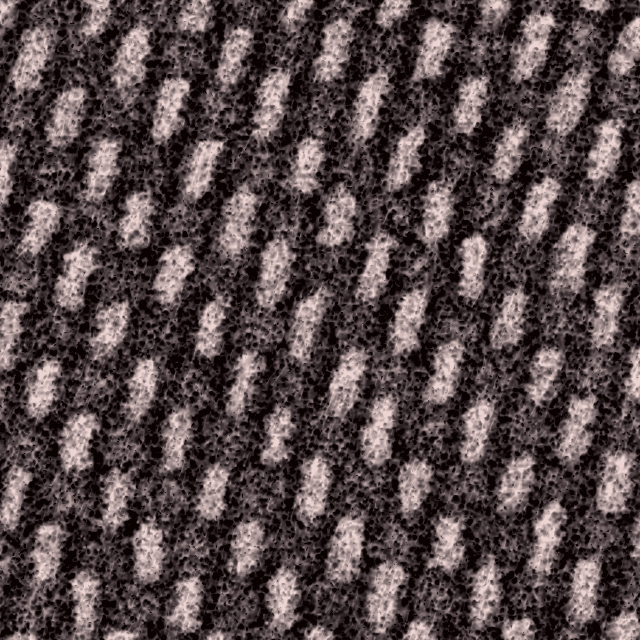
Write a Shadertoy shader that draws this texture.

```glsl
// Coarse woven wool: pale slanted stitches on a skewed lattice, with charcoal yarn
// and black gaps between them. Each stitch varies by hash; ridged noise and
// scattered pinholes give the fuzzy grain, and a colour ramp tints the tone.

const vec2 STEP_ACROSS = vec2(0.1566, 0.0052);  // lattice vector along a row
const vec2 STEP_DOWN = vec2(0.0547, -0.0837);   // lattice vector to the next row
const vec2 FIRST_STITCH = vec2(0.052, 0.902);
const vec2 STITCH_SIZE = vec2(0.0212, 0.048);   // half width, half length
const vec2 YARN_SIZE = vec2(0.043, 0.049);      // radii of the charcoal bumps
const float LEAN_BOTTOM = 0.12;                 // stitches lean more towards the top
const float LEAN_TOP = 0.32;
const float EDGE_SOFTNESS = 0.012;
const float JITTER = 0.008;
const float HOLE_SCALE = 90.0;
const float FIBRE_SCALE = 85.0;
const float GRAIN_SCALE = 120.0;

const float GAP_TONE = 0.17;
const float YARN_TONE = 0.38;
const float STITCH_TONE = 0.80;

const vec3 BLACK = vec3(0.04, 0.005, 0.005);
const vec3 CHARCOAL = vec3(0.31, 0.26, 0.27);
const vec3 ROSE_GREY = vec3(0.65, 0.57, 0.57);
const vec3 CREAM = vec3(0.92, 0.83, 0.82);

float hash(vec2 p) {
    return fract(sin(dot(p, vec2(127.1, 311.7))) * 43758.55);
}

float noise(vec2 p) {
    vec2 i = floor(p), f = fract(p);
    f = f * f * (3.0 - 2.0 * f);
    return mix(mix(hash(i), hash(i + vec2(1, 0)), f.x),
               mix(hash(i + vec2(0, 1)), hash(i + vec2(1, 1)), f.x), f.y);
}

// Smooth bright filaments along the mid-level contours of the noise
float filaments(vec2 p) {
    float n = noise(p) - 0.5;
    return exp(-45.0 * n * n);
}

// Coverage of one leaning, rounded stitch; p is relative to its centre
float stitch(vec2 p, vec2 id, float lean, float fray) {
    vec2 size = STITCH_SIZE * (0.88 + 0.24 * vec2(hash(id + 3.1), hash(id + 5.7)));
    p.x -= (lean + 0.14 * (hash(id + 8.3) - 0.5)) * p.y;
    float corner = size.x * 0.9;
    vec2 q = abs(p) - size + corner;
    float d = length(max(q, 0.0)) + min(max(q.x, q.y), 0.0) - corner;
    return 1.0 - smoothstep(-EDGE_SOFTNESS, EDGE_SOFTNESS, d + fray);
}

// x: pale stitch coverage, y: charcoal yarn coverage, z: stitch brightness shift
vec3 weave(vec2 uv, float fray) {
    mat2 lattice = mat2(STEP_ACROSS, STEP_DOWN);
    vec2 base = floor(inverse(lattice) * (uv - FIRST_STITCH) + 0.5);
    float lean = mix(LEAN_BOTTOM, LEAN_TOP, uv.y);
    vec3 result = vec3(0.0);
    for (int j = -1; j <= 1; j++) {
        for (int i = -1; i <= 1; i++) {
            vec2 id = base + vec2(i, j);
            vec2 p = uv - FIRST_STITCH - lattice * id;
            p -= JITTER * (vec2(hash(id), hash(id + 17.0)) - 0.5);
            float cover = stitch(p, id, lean, fray);
            if (cover > result.x) {
                result.x = cover;
                result.z = 0.08 * (hash(id + 23.0) - 0.5) + 1.2 * p.y;
            }
            for (int side = -1; side <= 1; side += 2) {
                vec2 b = (p - 0.5 * float(side) * STEP_ACROSS) / YARN_SIZE;
                float bump = 1.0 - smoothstep(0.35, 1.2, length(b) + 18.0 * fray);
                result.y = max(result.y, bump);
            }
        }
    }
    return result;
}

// Scattered dark pinholes of random size
float pinholes(vec2 p, float extraRadius) {
    vec2 cell = floor(p);
    float hole = 0.0;
    for (int j = -1; j <= 1; j++) {
        for (int i = -1; i <= 1; i++) {
            vec2 id = cell + vec2(i, j);
            vec2 centre = id + vec2(hash(id + 31.0), hash(id + 47.0));
            float radius = mix(0.15, 0.7, hash(id + 59.0)) + extraRadius;
            hole = max(hole, 1.0 - smoothstep(0.2 * radius, radius, length(p - centre)));
        }
    }
    return hole;
}

vec3 woolRamp(float tone) {
    vec3 c = mix(BLACK, CHARCOAL, clamp((tone - 0.02) / 0.32, 0.0, 1.0));
    c = mix(c, ROSE_GREY, clamp((tone - 0.34) / 0.30, 0.0, 1.0));
    return mix(c, CREAM, clamp((tone - 0.64) / 0.28, 0.0, 1.0));
}

void mainImage(out vec4 fragColor, in vec2 fragCoord) {
    vec2 uv = fragCoord / iResolution.xy;

    // Weave with ragged outlines
    float broad = noise(uv * 27.0 + 5.0) - 0.5;
    float coarse = noise(uv * 52.0) - 0.5;
    float medium = noise(uv * GRAIN_SCALE + 9.0) - 0.5;
    float fine = noise(uv * GRAIN_SCALE * 1.9 + 40.0) - 0.5;
    vec3 cloth = weave(uv, 0.008 * broad + 0.016 * coarse + 0.014 * medium);
    float pale = cloth.x;
    float gap = (1.0 - pale) * (1.0 - cloth.y);
    float tone = mix(mix(GAP_TONE, YARN_TONE, cloth.y), STITCH_TONE + cloth.z, pale);

    // Uneven shading, fuzzy grain and slanted fibres
    tone += mix(0.20, 0.08, pale) * broad + 0.16 * coarse + 0.20 * medium + 0.34 * fine;
    vec2 slanted = vec2(uv.x - 0.3 * uv.y, 0.6 * uv.y);
    float fibre = filaments(slanted * FIBRE_SCALE + 0.7 * coarse);
    float strand = filaments(slanted * FIBRE_SCALE * 1.7 + 70.0);
    tone += 0.15 * (fibre - 0.5) + 0.13 * (strand - 0.5);

    // Dark pinholes, wider in the gaps and fainter on the stitches
    vec2 holeUv = uv * HOLE_SCALE + 0.5 * vec2(medium, fine);
    tone -= mix(0.34, 0.24, pale) * (pinholes(holeUv, 0.12 * gap) - 0.1);

    fragColor = vec4(woolRamp(tone), 1.0);
}
```
